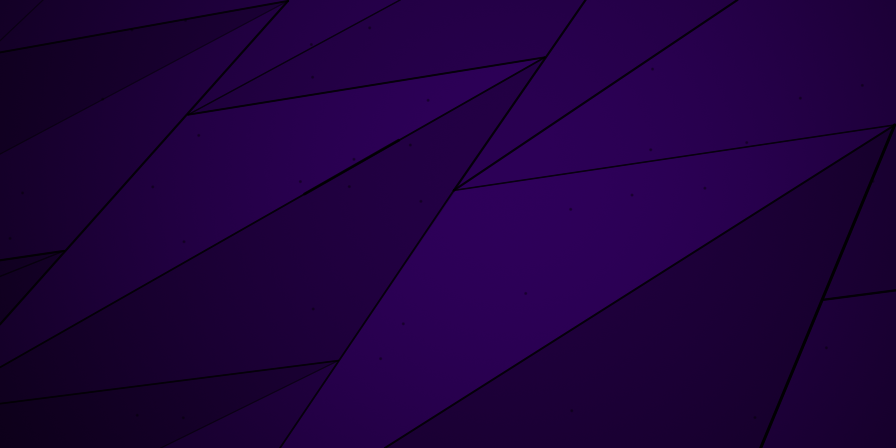
A WebGL 2 fragment shader for this background:

```glsl
#version 300 es
precision highp float;
// Dark violet shards: a broad radial glow is dimmed facet by facet, with the
// facets cut by half-planes. Thin black seams join shared corners, and sparse
// hashed specks add a little wear.

uniform vec2 u_resolution;
out vec4 fragColor;

// Corners where several seams meet, in units of canvas height
const vec2 LEFT_TOP = vec2(0.643, 0.998);
const vec2 LEFT_FORK = vec2(0.420, 0.744);
const vec2 LEFT_LOW = vec2(0.143, 0.440);
const vec2 MID_TOP = vec2(1.216, 0.872);
const vec2 MID_FORK = vec2(1.013, 0.575);
const vec2 MID_LOW = vec2(0.755, 0.195);
const vec2 RIGHT_TOP = vec2(1.997, 0.721);
const vec2 RIGHT_LOW = vec2(1.839, 0.331);

float hash(vec2 p) {
    return fract(sin(dot(p, vec2(127.1, 311.7))) * 43758.5453);
}

// Smooth mask: 1 on the left of the line running from a to b
float side(vec2 p, vec2 a, vec2 b) {
    vec2 d = normalize(b - a);
    float dist = d.x * (p.y - a.y) - d.y * (p.x - a.x);
    float px = 1.0 / u_resolution.y;
    return smoothstep(-px, px, dist);
}

// Remaining light after a dark segment of given half width and strength
float seam(vec2 p, vec2 a, vec2 b, float width, float strength) {
    vec2 d = b - a;
    float t = clamp(dot(p - a, d) / dot(d, d), 0.0, 1.0);
    float dist = length(p - a - d * t);
    float px = 1.0 / u_resolution.y;
    return 1.0 - strength * (1.0 - smoothstep(width - 0.5 * px, width + 0.7 * px, dist));
}

float facets(vec2 p) {
    // Left band
    float left = mix(0.92, 0.74, side(p, vec2(0.0, 0.656), LEFT_TOP));
    left = mix(left, 0.90, side(p, vec2(0.0, 0.883), LEFT_TOP));
    float notch = side(p, LEFT_LOW, vec2(0.0, 0.419)) * side(p, vec2(0.0, 0.383), LEFT_LOW);
    left *= 1.0 - 0.2 * notch;
    left *= mix(0.82, 1.0, side(p, vec2(0.0, 0.383), LEFT_LOW));

    // Middle band
    float lower = mix(0.70, 0.78, side(p, vec2(0.0, 0.099), MID_LOW));
    lower = mix(0.86, lower, side(p, vec2(0.359, 0.0), MID_LOW));
    float middle = mix(lower, 1.0, side(p, vec2(0.0, 0.18), MID_TOP));
    middle = mix(middle, 0.87, side(p, LEFT_FORK, MID_TOP));
    middle = mix(middle, 0.93, side(p, LEFT_FORK, vec2(0.893, 1.0)));

    // Right band and its far corner
    float right = mix(0.72, 1.02, side(p, vec2(0.859, 0.0), RIGHT_TOP));
    right = mix(right, 0.98, side(p, MID_FORK, RIGHT_TOP));
    right = mix(right, 0.92, side(p, MID_FORK, vec2(1.646, 1.0)));
    float corner = mix(0.88, 0.80, side(p, RIGHT_LOW, vec2(2.0, 0.352)));
    float below = 1.0 - smoothstep(0.718, 0.724, p.y);
    right = mix(right, corner, below * (1.0 - side(p, vec2(1.698, 0.0), RIGHT_TOP)));

    float level = mix(right, middle, side(p, vec2(0.625, 0.0), vec2(1.307, 1.0)));
    return mix(level, left, side(p, vec2(0.0, 0.276), LEFT_TOP));
}

float seams(vec2 p) {
    // Three long diagonals
    float s = seam(p, vec2(0.0, 0.276), LEFT_TOP, 0.0022, 0.85);
    s *= seam(p, vec2(0.625, 0.0), MID_FORK, 0.0018, 0.8);
    s *= seam(p, MID_FORK, vec2(1.307, 1.0), 0.0022, 0.85);
    s *= seam(p, vec2(1.698, 0.0), RIGHT_TOP, 0.0032, 0.95);
    // Left branches
    s *= seam(p, vec2(0.0, 0.883), LEFT_TOP, 0.0020, 0.8);
    s *= seam(p, vec2(0.0, 0.656), LEFT_TOP, 0.0012, 0.5);
    s *= seam(p, vec2(0.0, 0.909), vec2(0.096, 1.0), 0.0012, 0.5);
    s *= seam(p, vec2(0.0, 0.419), LEFT_LOW, 0.0022, 0.85);
    s *= seam(p, vec2(0.0, 0.383), LEFT_LOW, 0.0014, 0.6);
    // Middle branches
    s *= seam(p, LEFT_FORK, vec2(0.893, 1.0), 0.0014, 0.75);
    s *= seam(p, LEFT_FORK, MID_TOP, 0.0020, 0.85);
    s *= seam(p, vec2(0.0, 0.18), MID_TOP, 0.0018, 0.85);
    s *= seam(p, vec2(0.68, 0.567), vec2(0.89, 0.687), 0.0030, 0.8);
    s *= seam(p, vec2(0.0, 0.099), MID_LOW, 0.0018, 0.8);
    s *= seam(p, vec2(0.359, 0.0), MID_LOW, 0.0012, 0.55);
    // Right branches
    s *= seam(p, MID_FORK, vec2(1.646, 1.0), 0.0022, 0.85);
    s *= seam(p, MID_FORK, RIGHT_TOP, 0.0016, 0.8);
    s *= seam(p, vec2(0.859, 0.0), RIGHT_TOP, 0.0020, 0.85);
    return s * seam(p, RIGHT_LOW, vec2(2.0, 0.352), 0.0024, 0.85);
}

// One possible speck in each grid cell
float specks(vec2 p) {
    vec2 cell = floor(p * 8.0);
    vec2 center = (cell + 0.15 + 0.7 * vec2(hash(cell), hash(cell + 17.0))) / 8.0;
    float present = step(0.75, hash(cell + 41.0));
    return 1.0 - 0.45 * present * (1.0 - smoothstep(0.001, 0.005, length(p - center)));
}

void main() {
    vec2 p = gl_FragCoord.xy / u_resolution.y;
    vec2 fromGlow = p - vec2(1.14, 0.62);
    float light = 0.345 * exp(-0.52 * dot(fromGlow, fromGlow));
    light *= facets(p) * seams(p) * specks(p);
    // Fine grain hides banding in the dark gradient
    light += (hash(gl_FragCoord.xy) - 0.5) / 255.0;
    fragColor = vec4(vec3(0.51, 0.0, 1.0) * max(light, 0.0), 1.0);
}
```
